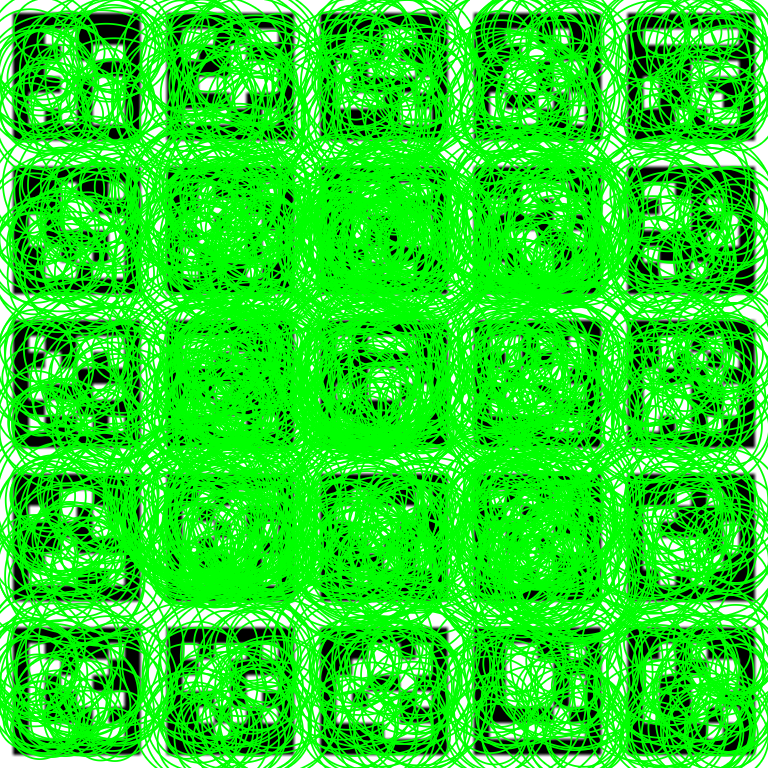
Reproduce this pattern procedurally as a WebGL 1 fragment shader.

```glsl
precision highp float;

uniform vec2 u_resolution;

#define REPEATS 5.0
#define MARKER_SIZE 0.83
#define MODULES 8.0
#define MODULE_BLUR 0.17
#define WHITE_CHANCE 0.5
#define MAX_RINGS 100
#define INNER_RINGS 92.0
#define OUTER_RINGS 50.0
#define RING_WIDTH 0.0023
#define RING_RADII vec2(0.028, 0.108)
#define RING_SCATTER 0.065
#define RING_COLOR vec3(0.0, 1.0, 0.0)

vec3 hash33(vec3 p) {
  p = fract(p * vec3(0.1031, 0.1030, 0.0973));
  p += dot(p, p.yxz + 33.33);
  return fract((p.xxy + p.yxx) * p.zyx);
}

// One module: white margin, black frame, random black or white inside
float moduleValue(vec2 module, vec2 cell) {
  vec2 fromCenter = abs(module + 0.5 - 0.5 * MODULES);
  float ring = max(fromCenter.x, fromCenter.y);
  if (ring > 0.5 * MODULES) return 1.0;
  if (ring > 0.5 * MODULES - 1.0) return 0.0;
  return step(hash33(vec3(module + cell * 17.0, 71.0)).x, WHITE_CHANCE);
}

// Marker modules blended across soft edges
float markerShade(vec2 uv) {
  vec2 cell = floor(uv * REPEATS);
  vec2 local = (fract(uv * REPEATS) - 0.5) / MARKER_SIZE + 0.5;
  vec2 grid = local * MODULES - 0.5;
  vec2 base = floor(grid);
  vec2 blend = smoothstep(0.5 - MODULE_BLUR, 0.5 + MODULE_BLUR, grid - base);
  float low = mix(moduleValue(base, cell),
                  moduleValue(base + vec2(1.0, 0.0), cell), blend.x);
  float high = mix(moduleValue(base + vec2(0.0, 1.0), cell),
                   moduleValue(base + vec2(1.0, 1.0), cell), blend.x);
  return mix(low, high, blend.y);
}

// Pixel coverage of a thin line at signed distance d
float lineCoverage(float d, float pixel) {
  vec2 sides = vec2(d + 0.5 * RING_WIDTH, d - 0.5 * RING_WIDTH);
  vec2 filled = clamp(sides / pixel + 0.5, 0.0, 1.0);
  return filled.x - filled.y;
}

// Rings belong to cells; central cells hold more of them
float ringCount(vec2 cell) {
  vec2 fromCenter = abs(cell + 0.5 - 0.5 * REPEATS);
  float outer = step(0.5 * REPEATS - 0.9, max(fromCenter.x, fromCenter.y));
  float variation = 0.85 + 0.3 * hash33(vec3(cell, 11.0)).x;
  return mix(INNER_RINGS, OUTER_RINGS, outer) * variation;
}

// Fraction of the background left visible by the rings of one cell
float cellVisibility(vec2 uv, vec2 cell, float pixel) {
  float visible = 1.0;
  float count = ringCount(cell);
  vec2 middle = (cell + 0.5) / REPEATS;
  for (int i = 0; i < MAX_RINGS; i++) {
    if (float(i) >= count || visible < 0.004) break;
    vec3 h = hash33(vec3(cell * 7.0 + 3.0, float(i) + 1.0));
    vec2 center = middle + (2.0 * h.xy - 1.0) * RING_SCATTER;
    vec2 margin = min(center, 1.0 - center);
    // Large rings stay close to the canvas bounds
    float limit = min(margin.x, margin.y) + 0.025 * fract(h.z * 13.0);
    float radius = min(mix(RING_RADII.x, RING_RADII.y, h.z), limit);
    visible *= 1.0 - lineCoverage(length(uv - center) - radius, pixel);
  }
  return visible;
}

void main() {
  vec2 uv = gl_FragCoord.xy / u_resolution;
  float pixel = 1.0 / min(u_resolution.x, u_resolution.y);
  vec2 home = floor(uv * REPEATS);

  // Rings reach into the neighboring cells
  float visible = 1.0;
  for (int y = -1; y <= 1; y++) {
    for (int x = -1; x <= 1; x++) {
      vec2 cell = home + vec2(float(x), float(y));
      bool inside = min(cell.x, cell.y) >= 0.0 && max(cell.x, cell.y) < REPEATS;
      if (inside) visible *= cellVisibility(uv, cell, pixel);
    }
  }

  vec3 color = mix(RING_COLOR, vec3(markerShade(uv)), visible);
  gl_FragColor = vec4(color, 1.0);
}
```
